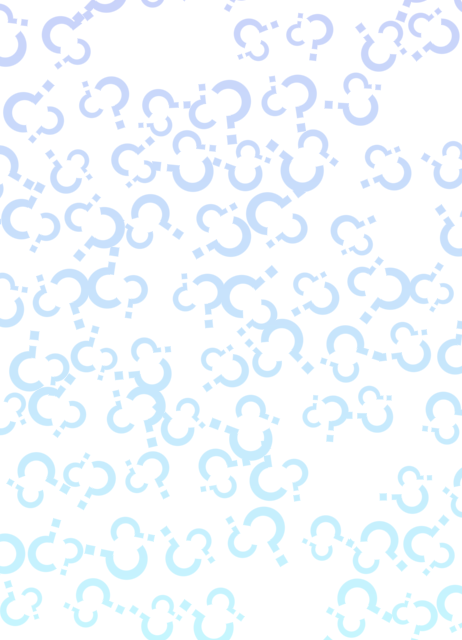
Write a Shadertoy shader that draws this pattern.

```glsl
#define CELL 0.0985          // grid pitch, in canvas heights
#define HOOK_RADIUS 0.0232   // mean radius of the larger hook
#define SIZE_SPREAD 0.36     // relative size variation
#define JITTER 0.36          // wander inside a cell
#define SMALL_SCALE 0.7      // smaller hook relative to its partner
#define KEEP_LOW 0.95        // share of filled cells at the bottom
#define KEEP_HIGH 0.76       // share of filled cells at the top
#define TOP_COLOR vec3(0.79, 0.825, 0.98)
#define BOTTOM_COLOR vec3(0.775, 0.965, 0.997)

const float TAU = 6.2831853;

float hash(vec2 cell, float seed) {
    return fract(sin(dot(cell, vec2(127.1, 311.7)) + seed * 74.7) * 43758.5);
}

mat2 rotation(float angle) {
    float c = cos(angle), s = sin(angle);
    return mat2(c, s, -s, c);
}

float box(vec2 p, vec2 halfSize) {
    vec2 d = abs(p) - halfSize;
    return length(max(d, 0.0)) + min(max(d.x, d.y), 0.0);
}

// Hook of unit radius: tapered arc with flat ends, short neck, square dot
float hook(vec2 p) {
    vec2 q = rotation(-0.436) * p;
    float radius = length(q);
    float angle = abs(atan(q.y, q.x));
    float halfWidth = 0.235 + 0.04 * cos(angle);
    float arc = max(abs(radius - 1.0) - halfWidth, (angle - 2.007) * radius);
    float neck = box(p - vec2(-0.03, -1.18), vec2(0.21, 0.37));
    float dotShape = box(p - vec2(-0.06, -2.2), vec2(0.27));
    return min(min(arc, neck), dotShape);
}

// Two interlocked hooks, the smaller one turned half around
float hookPair(vec2 p, float slide) {
    vec2 offset = vec2(-1.5, -0.4 + slide);
    vec2 partner = (offset - p) / SMALL_SCALE;
    return min(hook(p), hook(partner) * SMALL_SCALE);
}

// Distance to the nearest scattered pair, in canvas heights
float scatteredPairs(vec2 uv) {
    float nearest = 1.0;
    vec2 grid = uv / CELL;
    for (int j = -1; j <= 1; j++) {
        float row = floor(grid.y) + float(j);
        float stagger = 0.5 * mod(row, 2.0);
        for (int i = -1; i <= 1; i++) {
            vec2 cell = vec2(floor(grid.x - stagger) + float(i), row);
            float keep = mix(KEEP_LOW, KEEP_HIGH, smoothstep(0.4, 0.8, row * CELL));
            if (hash(cell, 1.0) > keep) continue;

            vec2 wander = vec2(hash(cell, 2.0), hash(cell, 3.0)) - 0.5;
            vec2 center = cell + vec2(0.5 + stagger, 0.5) + JITTER * wander;
            float size = HOOK_RADIUS * (1.0 + SIZE_SPREAD * (hash(cell, 4.0) - 0.5));
            vec2 local = rotation(TAU * hash(cell, 5.0)) * (grid - center) * CELL / size;
            float slide = 0.6 * (hash(cell, 6.0) - 0.5);
            nearest = min(nearest, hookPair(local + vec2(-0.6, -0.3), slide) * size);
        }
    }
    return nearest;
}

void mainImage(out vec4 fragColor, in vec2 fragCoord) {
    vec2 uv = fragCoord / iResolution.y;
    float edge = 0.9 / iResolution.y;
    float ink = 1.0 - smoothstep(-edge, edge, scatteredPairs(uv));

    // Vertical tint on white
    vec3 tint = mix(BOTTOM_COLOR, TOP_COLOR, uv.y);
    fragColor = vec4(mix(vec3(1.0), tint, ink), 1.0);
}
```
